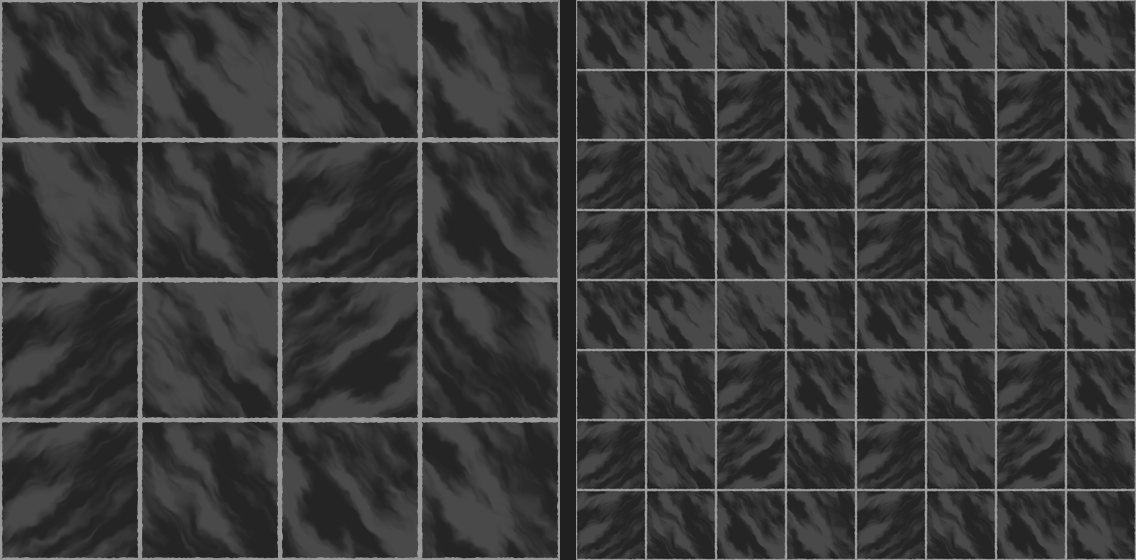
Left, the tile; right, the same tile 2 across and 2 down.
This texture is drawn by a WebGL 1 fragment shader. Its source:

```glsl
precision highp float;
// Four by four dark marble tiles with diagonal veins and rough pale grout.

uniform vec2 u_resolution;

float hash(vec2 p) {
  vec3 q = fract(p.xyx * 0.1031);
  q += dot(q, q.yzx + 33.33);
  return fract((q.x + q.y) * q.z);
}

// Value noise that wraps after the given number of lattice cells.
float noise(vec2 p, float period) {
  vec2 i = floor(p);
  vec2 f = fract(p);
  f = f * f * (3.0 - 2.0 * f);
  vec2 a = mod(i, period);
  vec2 b = mod(i + 1.0, period);
  return mix(mix(hash(a), hash(vec2(b.x, a.y)), f.x),
             mix(hash(vec2(a.x, b.y)), hash(b), f.x), f.y);
}

float fbm(vec2 p) {
  float sum = 0.0;
  float amplitude = 0.5;
  for (int k = 0; k < 4; k++) {
    sum += amplitude * noise(p, 512.0);
    p = p * 2.0 + 17.3;
    amplitude *= 0.5;
  }
  return sum;
}

// Stretched, warped noise: veins run down to the right.
float marbleTone(vec2 p, float seed) {
  vec2 q = p * 5.0 + seed * 13.7 + 20.0;
  p += 0.16 * (vec2(fbm(q), fbm(q + 41.0)) - 0.47);
  float along = dot(p, vec2(0.62, -0.78));
  float across = dot(p, vec2(0.78, 0.62));
  float vein = fbm(vec2(along * 1.9, across * 6.5) + seed * 9.3 + 30.0);
  return mix(0.14, 0.285, smoothstep(0.31, 0.62, vein));
}

void main() {
  vec2 uv = gl_FragCoord.xy / u_resolution;
  vec2 cell = floor(uv * 4.0);
  vec2 local = fract(uv * 4.0) - 0.5;
  float pixel = 4.0 / min(u_resolution.x, u_resolution.y);

  // A few tiles in the even columns lie turned by a quarter.
  bool turned = mod(cell.x, 2.0) < 0.5 && abs(cell.y - 0.5 - 0.5 * cell.x) < 1.0;
  vec2 face = turned ? vec2(local.y, -local.x) : local;

  // Tiles draw from a small set of marble cuts.
  float cut = floor(hash(cell + 5.0) * 7.0);
  float tone = marbleTone(face, cut);

  // Ragged grout with a darker fringe.
  float edge = 0.5 - max(abs(local.x), abs(local.y));
  float rough = 0.5 * noise(uv * 128.0, 128.0) + 0.5 * noise(uv * 256.0, 256.0);
  float inside = 0.011 + 0.012 * rough - edge;
  float grout = mix(0.51, 0.60, smoothstep(0.0, 0.006, inside));
  grout += 0.04 * (noise(uv * 64.0, 64.0) - 0.5);
  tone = mix(tone, grout, smoothstep(-0.6 * pixel, 0.6 * pixel, inside));

  gl_FragColor = vec4(vec3(tone), 1.0);
}
```
